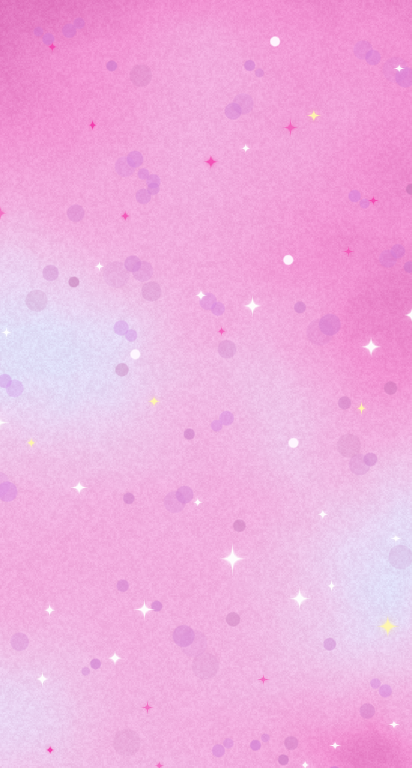
This background is drawn by a Shadertoy shader. Its source:

```glsl
// Dreamy pink and lavender clouds with grain, translucent dots and four-pointed sparkles.
#define CLOUD_SCALE 3.2
#define CLOUD_DEPTH 2.6
#define WARP 0.16
#define GRAIN_SCALE 274.0
#define GRAIN_DEPTH 0.045
#define DOT_CELL 0.17
#define DOT_DENSITY 0.42
#define STAR_CELL 0.19
#define STAR_DENSITY 0.88

float hash(vec2 p) {
    vec3 q = fract(vec3(p.xyx) * 0.1031);
    q += dot(q, q.yzx + 33.33);
    return fract((q.x + q.y) * q.z);
}

vec2 hash2(vec2 p) { return vec2(hash(p + 17.3), hash(p + 71.9)); }

float noise(vec2 p) {
    vec2 i = floor(p), f = fract(p);
    f = f * f * (3.0 - 2.0 * f);
    return mix(mix(hash(i), hash(i + vec2(1, 0)), f.x),
               mix(hash(i + vec2(0, 1)), hash(i + vec2(1, 1)), f.x), f.y);
}

float fbm(vec2 p) {
    float sum = 0.0, amp = 0.5;
    for (int i = 0; i < 5; i++) {
        sum += amp * noise(p);
        p = mat2(1.6, 1.2, -1.2, 1.6) * p + 9.7;
        amp *= 0.48;
    }
    return sum;
}

float blob(vec2 p, vec2 centre, vec2 radius) {
    vec2 d = (p - centre) / radius;
    return exp(-dot(d, d));
}

// Tone runs from pale lavender (-1) to deep rose (5).
vec3 palette(float t) {
    vec3 c = mix(vec3(0.88, 0.87, 0.97), vec3(0.92, 0.83, 0.95), clamp(t + 1.0, 0.0, 1.0));
    c = mix(c, vec3(0.94, 0.76, 0.91), clamp(t, 0.0, 1.0));
    c = mix(c, vec3(0.95, 0.69, 0.88), clamp(t - 1.0, 0.0, 1.0));
    c = mix(c, vec3(0.95, 0.65, 0.86), clamp(t - 2.0, 0.0, 1.0));
    c = mix(c, vec3(0.95, 0.58, 0.83), clamp(t - 3.0, 0.0, 1.0));
    return mix(c, vec3(0.90, 0.49, 0.77), clamp(t - 4.0, 0.0, 1.2));
}

float cloudTone(vec2 p) {
    vec2 q = p + WARP * (vec2(fbm(p * 4.0), fbm(p * 4.0 + 31.0)) - 0.48);
    float t = mix(1.75, 2.75, p.y / 1.87) + CLOUD_DEPTH * (fbm(q * CLOUD_SCALE + 5.0) - 0.48);
    // rose shading along the top, right side and lower corner
    t += 2.3 * blob(q, vec2(0.0, 1.85), vec2(0.33, 0.45));
    t += 2.1 * blob(q, vec2(1.02, 1.65), vec2(0.28, 0.45));
    t += 1.6 * blob(q, vec2(0.5, 1.95), vec2(0.8, 0.17));
    t += 1.9 * blob(q, vec2(1.02, 1.12), vec2(0.32, 0.25));
    t += 0.8 * blob(q, vec2(0.7, 1.32), vec2(0.25, 0.2));
    t += 2.8 * blob(q, vec2(0.92, 0.05), vec2(0.24, 0.11));
    t += 0.8 * blob(q, vec2(0.3, 0.4), vec2(0.3, 0.25));
    // lavender clearings
    t -= 3.2 * blob(q, vec2(0.07, 1.02), vec2(0.3, 0.25));
    t -= 1.3 * blob(q, vec2(0.72, 0.88), vec2(0.17, 0.17));
    t -= 2.9 * blob(q, vec2(0.97, 0.46), vec2(0.25, 0.28));
    t -= 2.4 * blob(q, vec2(0.0, 0.13), vec2(0.22, 0.2));
    t -= 0.6 * blob(q, vec2(0.4, 1.45), vec2(0.22, 0.28));
    return t;
}

vec3 addDots(vec3 col, vec2 p, float seed, float aa) {
    vec2 base = floor(p / DOT_CELL);
    for (int k = 0; k < 9; k++) {
        vec2 id = base + vec2(k % 3 - 1, k / 3 - 1), key = id + seed;
        if (hash(key) > DOT_DENSITY) continue;
        vec2 d = p - (id + hash2(key)) * DOT_CELL;
        float kind = hash(key + 5.1), fade = hash(key + 8.7);
        float radius = mix(0.013, 0.034, fade * fade);
        vec3 tint = mix(vec3(0.74, 0.42, 0.68), vec3(0.80, 0.46, 0.88), kind);
        float disc = 1.0 - smoothstep(radius - aa, radius + aa, length(d));
        col = mix(col, tint, disc * mix(0.5, 0.12, fade));
        // smaller companion overlapping some of the dots
        vec2 side = vec2(0.024, 0.018) * sign(hash2(key + 3.3) - 0.5);
        disc = 1.0 - smoothstep(-aa, aa, length(d - side) - radius * 0.8);
        col = mix(col, tint, disc * 0.32 * step(0.6, kind));
    }
    return col;
}

vec3 addStars(vec3 col, vec2 p, float aa) {
    vec2 base = floor(p / STAR_CELL);
    for (int k = 0; k < 9; k++) {
        vec2 id = base + vec2(k % 3 - 1, k / 3 - 1), key = id + 140.0;
        if (hash(key) > STAR_DENSITY) continue;
        vec2 centre = (id + hash2(key)) * STAR_CELL, d = abs(p - centre);
        float kind = hash(key + 2.7), big = pow(hash(key + 6.1), 4.0);
        float height = clamp(centre.y / 1.87, 0.0, 1.0), dist = length(d);
        bool rose = kind < mix(0.16, 0.48, height), disc = kind > 0.95;
        float size = mix(0.017, rose ? 0.034 : mix(0.06, 0.024, height), big);
        vec3 tint = rose ? vec3(0.95, 0.22, 0.67) : kind > 0.8 ? vec3(1.0, 0.97, 0.68) : vec3(1.0);
        float astroid = pow(sqrt(d.x) + sqrt(d.y), 2.0) / size;
        float shape = 1.0 - smoothstep(0.3, 1.1, astroid);
        shape = max(shape, exp(-pow(dist / (size * 0.24), 2.0)));
        shape += 0.22 * exp(-pow(dist / (size * 0.55), 2.0));
        if (disc) { shape = 1.0 - smoothstep(-aa, aa, dist - 0.012); tint = vec3(1.0, 0.97, 1.0); }
        float strength = rose ? mix(0.5, 0.95, hash(key + 9.4)) : 0.95;
        col = mix(col, tint, clamp(shape, 0.0, 1.0) * strength);
    }
    return col;
}

void mainImage(out vec4 fragColor, in vec2 fragCoord) {
    vec2 p = fragCoord / iResolution.x;
    float aa = 1.0 / iResolution.x;
    vec3 col = palette(cloudTone(p));
    float grain = hash(floor(p * GRAIN_SCALE)) + noise(p * GRAIN_SCALE * 0.5) - 1.0;
    col += GRAIN_DEPTH * grain * vec3(0.5, 1.0, 0.7);
    col = addDots(col, p, 20.0, aa);
    col = addDots(col, p, 60.0, aa);
    fragColor = vec4(addStars(col, p, aa), 1.0);
}
```
